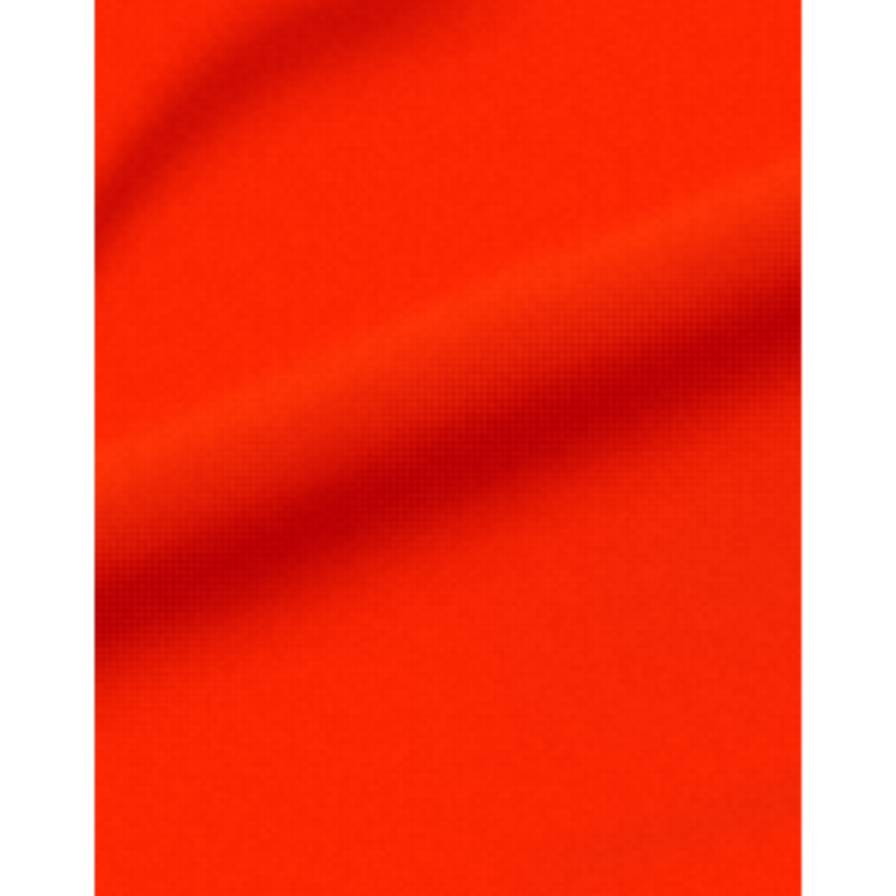
Write a three.js fragment shader that draws this texture.

```glsl
varying vec2 vUv;

const vec3 WHITE = vec3(1.0);
const vec3 SCARLET = vec3(0.99, 0.15, 0.01);
const vec3 ORANGE = vec3(1.0, 0.21, 0.02);
const vec3 RUST = vec3(0.92, 0.15, 0.03);
const vec3 CRIMSON = vec3(0.73, 0.005, 0.015);

float hash(vec2 p) {
  return fract(sin(dot(p, vec2(127.1, 311.7))) * 43758.5453);
}

float valueNoise(vec2 p) {
  vec2 cell = floor(p);
  vec2 f = fract(p);
  f = f * f * (3.0 - 2.0 * f);
  float low = mix(hash(cell), hash(cell + vec2(1.0, 0.0)), f.x);
  float high = mix(hash(cell + vec2(0.0, 1.0)), hash(cell + 1.0), f.x);
  return mix(low, high, f.y);
}

// Soft ridge with separate widths above and below its axis
float ridge(float d, float above, float below) {
  float t = d / (d > 0.0 ? above : below);
  return exp(-t * t);
}

float diagonalAxis(float x) {
  return 0.478 + 0.42 * (x - 0.5);
}

float cornerAxis(float x) {
  return 0.755 + 0.3 * (1.0 - exp((0.11 - x) / 0.2));
}

float panelMask(float x, float left, float right, float blur) {
  return smoothstep(left - blur, left + blur, x)
       * (1.0 - smoothstep(right - blur, right + blur, x));
}

float weave(vec2 p, float threads) {
  vec2 wave = sin(p * threads * 6.2831853);
  return 0.5 * (wave.x + wave.y);
}

vec3 cloth(vec2 p) {
  float wobble = 0.008 * (valueNoise(p * 7.0) - 0.5);
  float d = p.y - diagonalAxis(p.x) + wobble;
  float corner = p.y - cornerAxis(p.x) + wobble;

  // Broad light and the raised crest over the main fold
  vec3 color = SCARLET;
  float lowerRight = smoothstep(0.35, 0.9, p.x) * ridge(d + 0.2, 0.12, 0.22);
  color = mix(color, RUST, 0.6 * lowerRight);
  color = mix(color, ORANGE, 0.8 * ridge(d - 0.17, 0.025, 0.07));
  color = mix(color, RUST, 0.65 * ridge(d - 0.105, 0.045, 0.06));

  // Shadows in the main fold and the upper left fold
  float mainShadow = ridge(d, 0.075, 0.083);
  float cornerShadow = ridge(corner, 0.06, 0.065)
                     * (1.0 - smoothstep(0.4, 0.65, p.x));
  color = mix(color, CRIMSON, mainShadow);
  color = mix(color, CRIMSON, 0.68 * cornerShadow);

  // Faint crease near the lower right corner
  float crease = p.y - 0.04 - 0.3 * (p.x - 0.65);
  color = mix(color, RUST, 0.5 * ridge(crease, 0.035, 0.035)
                               * smoothstep(0.5, 0.7, p.x));

  // Threads show most on the slopes of the fold
  float slope = ridge(d - 0.06, 0.07, 0.16);
  float patches = valueNoise(p * 11.0);
  float grain = valueNoise(p * 150.0) - 0.5;
  float texture = weave(p, 128.0) * (0.004 + 0.025 * slope * patches);
  return color + (texture + 0.025 * grain) * vec3(1.0, 0.8, 0.3);
}

void main() {
  float mask = panelMask(vUv.x, 0.1055, 0.8945, 0.0025);
  vec3 color = mix(WHITE, cloth(vUv), mask);
  gl_FragColor = vec4(clamp(color, 0.0, 1.0), 1.0);
}
```
